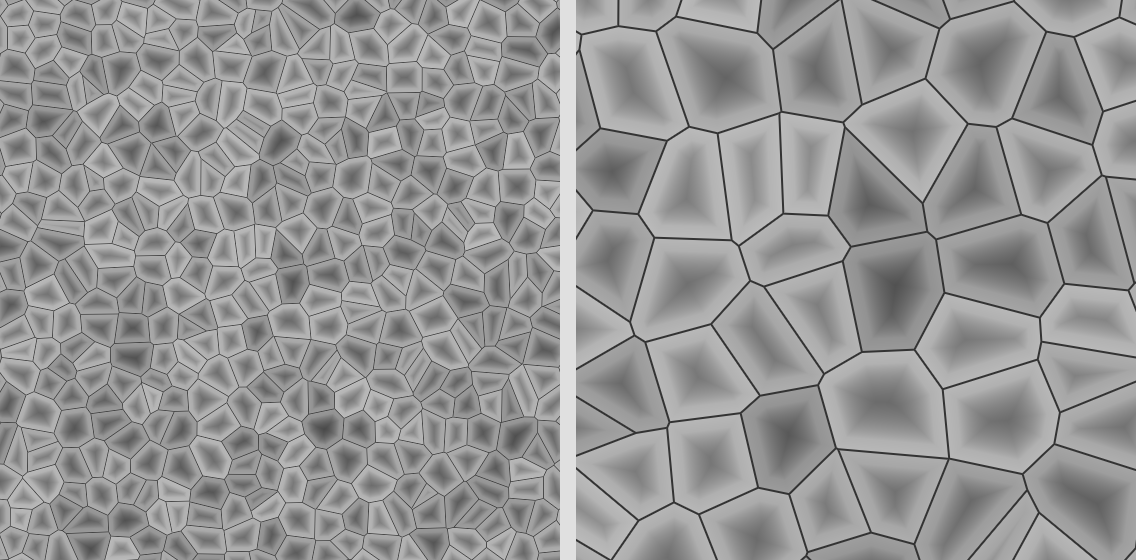
Left: the whole. Right: its middle third, enlarged.
This pattern is drawn by a WebGL 1 fragment shader. Its source:

```glsl
precision highp float;
// Grey Voronoi mosaic: every cell has its own tone, a pale flat rim and
// a dark sunken core. Shading follows the exact distance to the nearest
// cell border, which also draws the thin dark seams between the cells.

uniform vec2 u_resolution;

const float CELLS = 20.0;         // grid cells across the canvas
const float JITTER = 1.0;         // scatter of the seeds, 0 to 1
const float TONE_MIN = 0.60;      // rim brightness of the darkest cell
const float TONE_MAX = 0.74;      // rim brightness of the palest cell
const float RIM_WIDTH = 0.0075;   // canvas units
const float RIM_SLOPE = 4.0;      // brightness lost per unit across the rim
const float CORE_DEPTH = 0.40;    // greatest darkening of a core
const float CORE_FALLOFF = 0.02;  // canvas units
const float SEAM_HALF_WIDTH = 0.0006;
const float SEAM_TONE = 0.20;

vec3 hash3(vec2 p) {
  vec3 q = fract(vec3(p.xyx) * vec3(0.1031, 0.1030, 0.0973) + 0.317);
  q += dot(q, q.yxz + 33.33);
  return fract((q.xxy + q.yzz) * q.zyx);
}

vec2 seedPoint(vec2 cell) {
  return cell + 0.5 + JITTER * (hash3(cell).xy - 0.5);
}

// Returns the grid cell whose seed lies nearest to p.
vec2 nearestCell(vec2 p) {
  vec2 home = floor(p);
  vec2 best = home;
  float bestDist = 1e5;
  for (int j = -2; j <= 2; j++) {
    for (int i = -2; i <= 2; i++) {
      vec2 cell = home + vec2(float(i), float(j));
      vec2 toSeed = seedPoint(cell) - p;
      float dist = dot(toSeed, toSeed);
      if (dist < bestDist) {
        bestDist = dist;
        best = cell;
      }
    }
  }
  return best;
}

// Distance from p to the closest bisector around its own cell.
float borderDistance(vec2 p, vec2 cell) {
  vec2 seed = seedPoint(cell);
  float dist = 1e5;
  for (int j = -3; j <= 3; j++) {
    for (int i = -3; i <= 3; i++) {
      if (i == 0 && j == 0) continue;
      vec2 other = seedPoint(cell + vec2(float(i), float(j)));
      vec2 across = normalize(other - seed);
      dist = min(dist, dot(0.5 * (seed + other) - p, across));
    }
  }
  return max(dist, 0.0);
}

void main() {
  float pixel = 1.0 / min(u_resolution.x, u_resolution.y);
  vec2 p = gl_FragCoord.xy * pixel * CELLS;

  vec2 cell = nearestCell(p);
  float d = borderDistance(p, cell) / CELLS;

  // Gentle slope over the rim, then a steeper drop into the core
  float tone = mix(TONE_MIN, TONE_MAX, hash3(cell).z);
  float core = max(d - RIM_WIDTH, 0.0);
  float shade = tone - RIM_SLOPE * min(d, RIM_WIDTH);
  shade -= CORE_DEPTH * (1.0 - exp(-core / CORE_FALLOFF));

  // Seam, smoothed over one pixel
  float seam = clamp(0.5 + (SEAM_HALF_WIDTH - d) / pixel, 0.0, 1.0);
  shade = mix(shade, SEAM_TONE, seam);

  gl_FragColor = vec4(vec3(shade), 1.0);
}
```
